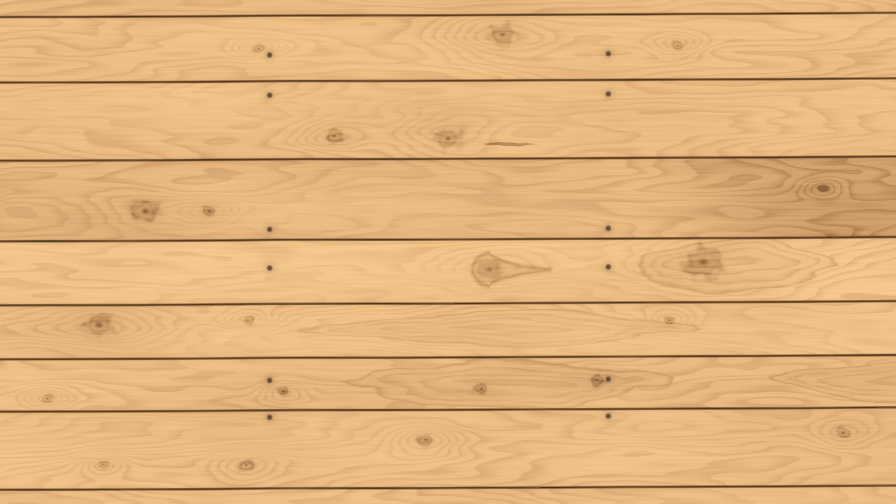
Give the GLSL for this texture, as a Shadertoy shader.

```glsl
const float SEAMS[8] = float[](0.028, 0.183, 0.287, 0.394, 0.521, 0.681, 0.836, 0.966);
const float BOARD_TONE[9] = float[](0.9, 0.75, 0.85, 0.65, 0.45, 1.35, 0.9, 0.75, 0.9);
const float NAIL_HEIGHT[9] = float[](-1.0, 0.91, 0.57, -1.0, 0.56, 0.13, 0.82, 0.40, -1.0);
const vec2 NAIL_COLUMNS = vec2(0.535, 1.207);
const float NAIL_RADIUS = 0.0055;
const float SEAM_SLOPE = 0.0045;
const float SEAM_HALF_WIDTH = 0.0021;
const float RING_COUNT = 8.0;
const float KNOT_SPACING = 0.36;
const float FEATURE_BOARD = 4.0;
const vec2 TEAR_KNOT = vec2(0.972, 0.465);
const vec2 LENS_KNOT = vec2(1.396, 0.480);
const vec2 CRACK = vec2(1.010, 0.714);
// Pointed grain figures: centre, half size
const vec4 FIGURES[4] = vec4[](
    vec4(1.447, 0.476, 0.225, 0.056), vec4(1.010, 0.239, 0.330, 0.048),
    vec4(1.010, 0.348, 0.400, 0.037), vec4(1.800, 0.243, 0.270, 0.042));
const vec3 WOOD[6] = vec3[](
    vec3(0.96, 0.79, 0.56), vec3(0.92, 0.74, 0.51), vec3(0.87, 0.68, 0.47),
    vec3(0.81, 0.62, 0.41), vec3(0.70, 0.52, 0.33), vec3(0.55, 0.39, 0.23));
const vec3 SEAM_COLOUR = vec3(0.27, 0.17, 0.09);
const vec3 NAIL_COLOUR = vec3(0.34, 0.25, 0.18);

float hash(vec2 p) {
    vec3 q = fract(p.xyx * vec3(0.1031, 0.1030, 0.0973));
    q += dot(q, q.yzx + 33.33);
    return fract((q.x + q.y) * q.z);
}

float cornerSlope(vec2 cell, vec2 offset) {
    float angle = 6.2832 * hash(cell);
    return dot(vec2(cos(angle), sin(angle)), offset);
}

float gradientNoise(vec2 p) {
    vec2 c = floor(p), f = fract(p), e = vec2(1.0, 0.0);
    vec2 u = f * f * f * (f * (f * 6.0 - 15.0) + 10.0);
    return mix(mix(cornerSlope(c, f), cornerSlope(c + e, f - e), u.x),
               mix(cornerSlope(c + e.yx, f - e.yx), cornerSlope(c + 1.0, f - 1.0), u.x), u.y);
}

float fbm(vec2 p) {
    float sum = 0.0, gain = 1.0;
    for (int i = 0; i < 4; i++) {
        sum += gain * gradientNoise(p);
        p = p * 2.03 + 17.7;
        gain *= 0.42;
    }
    return sum;
}

// Growth ring: slow darkening, then a sharp edge
float lateWood(float ring) {
    float w = fwidth(ring), s = fract(ring);
    float line = smoothstep(0.35, 0.92, s) * (1.0 - smoothstep(1.0 - max(w, 0.1), 1.0, s));
    return mix(line, 0.27, smoothstep(0.3, 0.8, w));
}

// x: bend of the surrounding grain, y: darkness of the knot
vec2 knot(vec2 p, vec2 centre, float radius) {
    vec2 d = (p - centre) / radius;
    float r = length(d * vec2(0.8, 1.0)) * (1.0 + 0.6 * gradientNoise(p * 55.0));
    float rim = exp(-12.0 * (r - 0.9) * (r - 0.9));
    float bend = exp(-0.12 * dot(d * vec2(0.45, 1.0), d * vec2(0.45, 1.0)));
    return vec2(bend, 0.7 * exp(-r * r) + 0.45 * rim + 0.7 * exp(-r * r * 14.0));
}

void mainImage(out vec4 fragColor, in vec2 fragCoord) {
    vec2 p = fragCoord / iResolution.y;
    float px = 1.0 / iResolution.y;
    float level = p.y - SEAM_SLOPE * p.x + 0.0015 * gradientNoise(vec2(p.x * 3.0, 5.5));

    // Boards and seams
    int index = 0;
    float low = -0.1, high = 1.08, seam = 1.0;
    for (int i = 0; i < 8; i++) {
        seam = min(seam, abs(level - SEAMS[i]));
        if (level > SEAMS[i]) { index = i + 1; low = SEAMS[i]; }
        else high = min(high, SEAMS[i]);
    }
    float board = float(index);
    vec2 q = vec2(p.x, level) + board * vec2(7.3, 3.1);

    // Scattered knots, then the two large ones
    vec2 knots = vec2(0.0);
    for (int i = -1; i <= 1; i++) {
        vec2 cell = vec2(floor(p.x / KNOT_SPACING) + float(i), board + 11.0);
        float size = hash(cell + 40.0);
        vec2 centre = vec2((cell.x + 0.15 + 0.7 * hash(cell)) * KNOT_SPACING,
                           mix(low, high, 0.2 + 0.6 * hash(cell + 20.0)));
        float present = step(0.45, hash(cell + 60.0)) * step(0.5, abs(board - FEATURE_BOARD));
        knots += present * knot(vec2(p.x, level), centre, mix(0.007, 0.02, size * size));
    }
    float feature = 1.0 - step(0.5, abs(board - FEATURE_BOARD));
    knots += feature * knot(p, LENS_KNOT, 0.026);

    // Teardrop outline with a tail to the right
    vec2 t = p - TEAR_KNOT + 0.004 * gradientNoise(p * 35.0);
    float along = clamp(t.x / 0.12, 0.0, 1.0);
    float tear = length(vec2(t.x - along * 0.12, t.y)) - mix(0.034, 0.001, pow(along, 0.45));
    knots.y += feature * (0.75 * exp(-pow(tear / 0.004, 2.0)) + 0.35 * smoothstep(0.004, -0.004, tear));
    knots += feature * vec2(0.8, 0.8) * knot(p, TEAR_KNOT, 0.016);

    // Grain rings, streaks and pointed figures
    float field = fbm(q * vec2(1.1, 7.0)) + 0.55 * knots.x;
    float rings = lateWood(field * RING_COUNT);
    float figureTone = 0.0;
    for (int i = 0; i < 4; i++) {
        vec4 f = FIGURES[i];
        vec2 d = (p - f.xy) / f.zw;
        d += 0.3 * vec2(fbm(p * vec2(5.0, 22.0)), fbm(p * vec2(5.0, 18.0) + 9.0));
        float r = sqrt(d.y * d.y + 0.02) + d.x * d.x;
        float centreLevel = f.y - SEAM_SLOPE * f.x;
        float inside = smoothstep(1.04, 0.96, r) * step(low, centreLevel) * step(centreLevel, high);
        rings = mix(rings, lateWood(r * 4.0), inside);
        figureTone += inside * (0.45 + 0.6 * smoothstep(0.85, 1.0, r));
    }
    float contrast = 0.75 + 0.7 * gradientNoise(q * vec2(1.6, 9.0) + 31.0);
    float fibre = gradientNoise(q * vec2(7.0, 170.0)) + 0.6 * gradientNoise(q * vec2(16.0, 330.0));
    float blotch = fbm(q * vec2(1.7, 6.0) + 50.0);
    float stain = index == 5 ? smoothstep(1.15, 1.65, p.x + 0.3 * fbm(q * vec2(2.0, 20.0))) : 0.0;

    float tone = BOARD_TONE[index] + 1.2 * rings * contrast + 0.55 * fibre + 0.9 * blotch;
    tone += 2.4 * knots.y + 0.35 * knots.x + figureTone + 1.3 * stain;
    tone += 0.9 * exp(-seam / 0.005);
    vec2 c = (p - CRACK) / vec2(0.058, 0.004);
    c.y += 0.8 * gradientNoise(vec2(p.x * 45.0, 2.5));
    tone += 3.2 * smoothstep(1.1, 0.6, length(c));

    // Palette, nails and dark gaps
    tone = clamp(tone, 0.0, 4.99);
    int step0 = int(tone);
    vec3 colour = mix(WOOD[step0], WOOD[step0 + 1], fract(tone));
    float nailY = mix(low, high, NAIL_HEIGHT[index]);
    for (int i = 0; i < 2; i++) {
        float d = length(vec2(p.x - NAIL_COLUMNS[i], level - nailY));
        float shown = step(0.0, NAIL_HEIGHT[index]);
        colour *= 1.0 - 0.12 * shown * exp(-pow(d / 0.011, 2.0));
        colour = mix(colour, NAIL_COLOUR, 0.85 * shown * smoothstep(NAIL_RADIUS + px, NAIL_RADIUS - 1.5 * px, d));
    }
    float gap = smoothstep(SEAM_HALF_WIDTH + px, SEAM_HALF_WIDTH - px, seam);
    colour = mix(colour, SEAM_COLOUR, gap * (0.85 + 0.25 * gradientNoise(vec2(p.x * 6.0, board))));
    fragColor = vec4(colour, 1.0);
}
```
